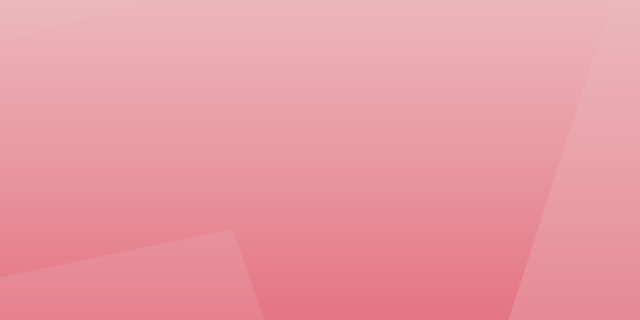
Give the GLSL for this background, as a WebGL 2 fragment shader.

```glsl
#version 300 es
precision highp float;
// Soft rose vertical gradient with pale translucent angular panels.

uniform vec2 u_resolution;
out vec4 fragColor;

// Smooth coverage of the half-plane to the left of the line from a to b.
float leftOf(vec2 p, vec2 a, vec2 b) {
    vec2 along = normalize(b - a);
    float dist = dot(p - a, vec2(-along.y, along.x));
    float pixel = 1.0 / u_resolution.y;
    return smoothstep(-pixel, pixel, dist);
}

void main() {
    // Height is 1, so x runs up to the aspect ratio.
    vec2 p = gl_FragCoord.xy / u_resolution.y;
    p.x *= 2.0 * u_resolution.y / u_resolution.x;

    // Background: deep rose at the bottom, through pink, to pale blush.
    vec3 deepRose = vec3(0.894, 0.455, 0.514);
    vec3 pink = vec3(0.912, 0.598, 0.628);
    vec3 blush = vec3(0.925, 0.716, 0.735);
    vec3 color = mix(deepRose, pink, clamp(p.y * 2.0, 0.0, 1.0));
    color = mix(color, blush, clamp(p.y * 2.0 - 1.0, 0.0, 1.0));

    // Panels: one tint, which fades naturally into the pale upper area.
    vec3 panelTint = vec3(0.92, 0.73, 0.74);
    vec2 peak = vec2(0.727, 0.284);
    float lowerLeft = leftOf(p, vec2(0.826, 0.0), peak) * leftOf(p, peak, vec2(0.0, 0.133));
    float rightSide = leftOf(p, vec2(1.914, 1.0), vec2(1.589, 0.0));
    float upperLeft = leftOf(p, vec2(0.0, 0.87), vec2(0.5, 1.0));
    color = mix(color, panelTint, 0.2 * lowerLeft);
    color = mix(color, panelTint, 0.3 * rightSide);
    color = mix(color, panelTint, 0.25 * upperLeft);

    fragColor = vec4(color, 1.0);
}
```
